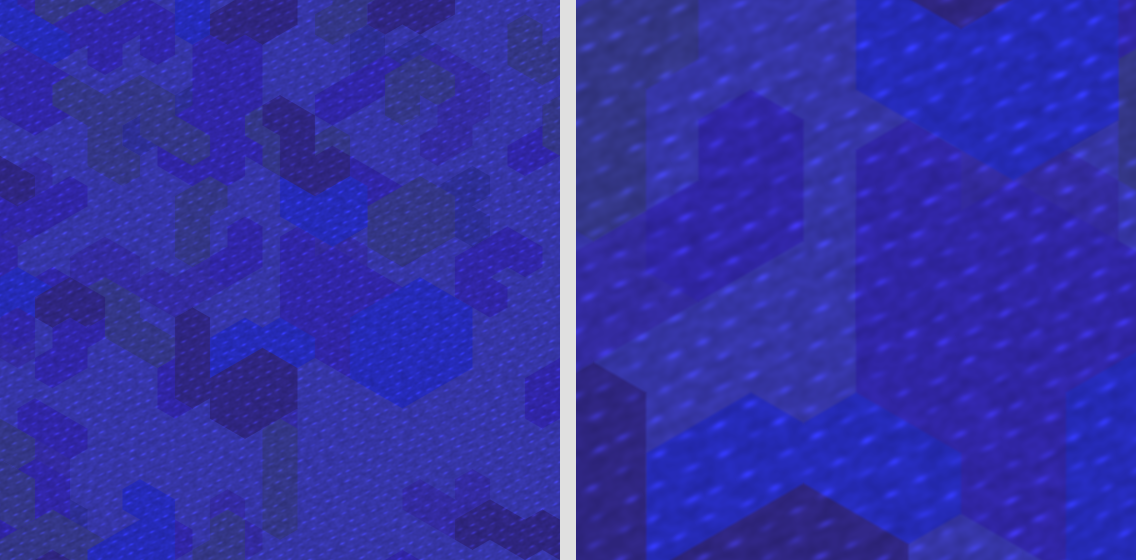
Left: the whole. Right: its middle third, enlarged.
This pattern is drawn by a three.js fragment shader. Its source:

```glsl
// Blue camouflage of hexagon-brushed walks on a triangular lattice, with a fine slanted ripple.
#define COLUMNS 32.0      // lattice columns across the canvas
#define CELL 7.0          // lattice units per walk cell
#define EDGE 0.04         // edge softness in lattice units
#define BLOB_SHARE 0.18   // share of walks that are wide hexagons
#define SLANT 0.45        // ripple direction in radians
#define RIPPLE 0.13       // ripple contrast
#define GLINT 0.24        // strength of the light dashes
#define GLINT_GRID vec2(48.0, 60.0)

varying vec2 vUv;

const vec3 BASE   = vec3(0.210, 0.208, 0.645);
const vec3 NAVY   = vec3(0.175, 0.180, 0.575);
const vec3 PURPLE = vec3(0.200, 0.165, 0.620);
const vec3 VIOLET = vec3(0.188, 0.145, 0.640);
const vec3 SLATE  = vec3(0.202, 0.212, 0.525);
const vec3 BRIGHT = vec3(0.145, 0.165, 0.710);
const vec3 INDIGO = vec3(0.182, 0.145, 0.500);

float hash(vec2 p) {
  vec3 q = fract(vec3(p.xyx) * 0.1031);
  q += dot(q, q.yzx + 33.33);
  return fract((q.x + q.y) * q.z);
}

float gradDot(vec2 cell, vec2 offset) {
  float a = 6.2832 * hash(cell + 71.0);
  return dot(vec2(cos(a), sin(a)), offset);
}

float gradientNoise(vec2 p) {
  vec2 i = floor(p), f = fract(p);
  vec2 u = f * f * f * (f * (f * 6.0 - 15.0) + 10.0);
  vec2 e = vec2(1.0, 0.0);
  return mix(mix(gradDot(i, f), gradDot(i + e.xy, f - e.xy), u.x),
             mix(gradDot(i + e.yx, f - e.yx), gradDot(i + 1.0, f - 1.0), u.x), u.y);
}

// Distance to the centre of a hexagon with upright sides, equal to its apothem on the rim
float hexDistance(vec2 p) {
  p = abs(p);
  return max(p.x, 0.5 * p.x + 0.8660 * p.y);
}

vec2 snapToLattice(vec2 p) {
  float column = floor(p.x + 0.5);
  float row = floor(p.y / 1.1547 - 0.5 * column + 0.5);
  return vec2(column, (row + 0.5 * column) * 1.1547);
}

// Coverage of one layer: each cell may start a short walk of a hexagonal brush
float walkLayer(vec2 p, float seed, float density) {
  vec2 home = floor(p / CELL);
  float d = 9.0;
  for (int y = -1; y <= 1; y++) {
    for (int x = -1; x <= 1; x++) {
      vec2 cell = home + vec2(float(x), float(y));
      vec2 key = cell + 50.0 + seed * vec2(37.0, 19.0);
      if (hash(key) > density) continue;
      vec2 start = vec2(hash(key + 5.3), hash(key + 9.7));
      vec2 at = snapToLattice((cell + start) * CELL);
      float kind = hash(key + 13.1);
      bool blob = kind < BLOB_SHARE;
      float radius = blob ? (kind < 0.5 * BLOB_SHARE ? 3.0 : 2.0) : 1.0;
      float steps = blob ? 1.0 : 2.0 + floor(4.0 * hash(key + 17.9));
      float heading = floor(6.0 * hash(key + 21.7));
      for (int s = 0; s <= 5; s++) {
        if (float(s) > steps) break;
        d = min(d, hexDistance(p - at) - radius);
        float turn = hash(key + 27.3 + 3.7 * float(s));
        heading += step(0.75, turn) - step(turn, 0.25);
        float a = 0.5236 + 1.0472 * heading;
        at += 1.1547 * vec2(cos(a), sin(a));
      }
    }
  }
  return 1.0 - smoothstep(-EDGE, EDGE, d);
}

// Short light dashes in slightly jittered slanted rows
float glints(vec2 p) {
  vec2 g = p * GLINT_GRID;
  g.x += 0.5 * mod(floor(g.y), 2.0) + 0.3 * hash(vec2(floor(g.y), 3.0));
  vec2 cell = floor(g);
  vec2 jitter = vec2(hash(cell + 90.0), hash(cell + 130.0)) - 0.5;
  vec2 o = (fract(g) - 0.5 - 0.3 * jitter) / vec2(0.23, 0.13);
  return exp(-dot(o, o)) * (0.5 + 0.6 * hash(cell + 170.0));
}

void main() {
  vec2 p = vUv * COLUMNS;

  // Camouflage layers, lowest first
  vec3 color = BASE;
  color = mix(color, NAVY, walkLayer(p, 1.0, 0.20));
  color = mix(color, PURPLE, walkLayer(p, 2.0, 0.42));
  color = mix(color, VIOLET, walkLayer(p, 3.0, 0.62));
  color = mix(color, VIOLET, walkLayer(p, 4.0, 0.58));
  color = mix(color, SLATE, walkLayer(p, 5.0, 0.74));
  color = mix(color, BRIGHT, walkLayer(p, 6.0, 0.34));
  color = mix(color, INDIGO, walkLayer(p, 7.0, 0.40));

  // Slanted ripple and dashes over everything
  float c = cos(SLANT), s = sin(SLANT);
  vec2 r = vec2(c * vUv.x + s * vUv.y, c * vUv.y - s * vUv.x);
  float ripple = gradientNoise(r * vec2(55.0, 120.0))
               + 0.6 * gradientNoise(r * vec2(150.0, 190.0) + 40.0);
  color *= 1.0 + RIPPLE * ripple;
  color += GLINT * vec3(0.22, 0.22, 1.0) * glints(r);
  gl_FragColor = vec4(color, 1.0);
}
```
